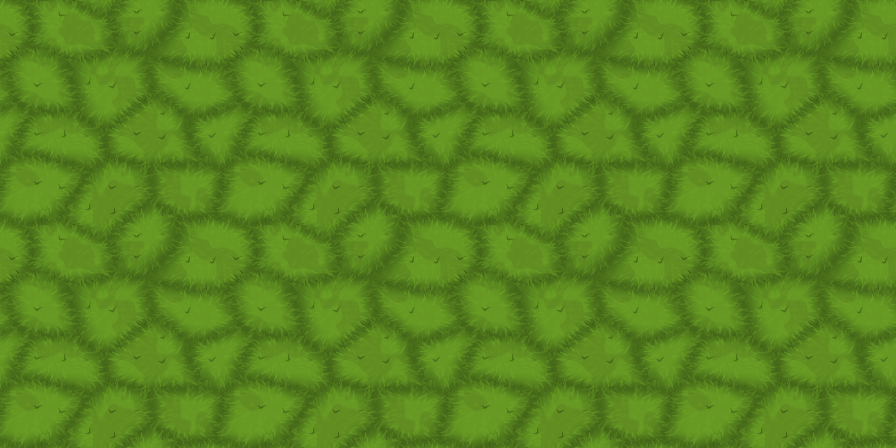
This texture is drawn by a WebGL 2 fragment shader. Its source:

```glsl
#version 300 es
precision highp float;

uniform vec2 u_resolution;
out vec4 outColor;

const vec2 REPEATS = vec2(4.0, 2.0);
const vec2 CLUMPS = vec2(3.0, 4.0);   // clumps per tile
const float BLADE_CELLS = 22.0;       // blade grid per tile
const float MARK_CELLS = 9.0;         // sprout grid per tile
const float TAU = 6.2831853;

vec3 hash3(vec2 cell, vec2 period, float seed) {
    vec3 p = fract(vec3(mod(cell, period).xyx + seed) * vec3(0.1031, 0.1030, 0.0973));
    p += dot(p, p.yxz + 33.33);
    return fract((p.xxy + p.yzz) * p.zyx);
}

float wrapNoise(vec2 p, float period, float seed) {
    vec2 i = floor(p), f = fract(p);
    f = f * f * (3.0 - 2.0 * f);
    float a = hash3(i, vec2(period), seed).x;
    float b = hash3(i + vec2(1, 0), vec2(period), seed).x;
    float c = hash3(i + vec2(0, 1), vec2(period), seed).x;
    float d = hash3(i + vec2(1, 1), vec2(period), seed).x;
    return mix(mix(a, b, f.x), mix(c, d, f.x), f.y);
}

// x: depth inside the clump, zero at its border; yz: outward direction
vec3 clumpField(vec2 tile) {
    vec2 warped = tile + 0.018 * sin(TAU * (tile.yx * vec2(3.0, 2.0) + vec2(0.1, 0.4)));
    vec2 p = warped * CLUMPS;
    float nearest = 9.0, second = 9.0;
    vec2 outward = vec2(0.0, 1.0);
    for (int j = -1; j <= 1; j++) {
        float row = floor(p.y) + float(j);
        float shift = 0.5 * mod(row, 2.0);
        for (int i = -1; i <= 1; i++) {
            vec2 cell = vec2(floor(p.x - shift) + float(i), row);
            vec3 rnd = hash3(cell, CLUMPS, 17.0);
            vec2 delta = p - cell - vec2(shift, 0.0) - 0.22 - 0.56 * rnd.xy;
            float dist = length(delta) - 0.16 * rnd.z;
            if (dist < nearest) {
                second = nearest;
                nearest = dist;
                outward = delta / CLUMPS;
            } else {
                second = min(second, dist);
            }
        }
    }
    return vec3(second - nearest, outward / max(length(outward), 1e-4));
}

float clumpTone(float depth) {
    return 0.95 * smoothstep(-0.1, 0.5, depth);
}

// Coverage of a tapered, curved blade rooted at the origin
float blade(vec2 p, vec2 dir, float len, float halfWidth, float bend, float soft) {
    float along = dot(p, dir) / len;
    float across = dot(p, vec2(-dir.y, dir.x)) - bend * along * along * len;
    float edge = abs(across) - halfWidth * (1.0 - along);
    float ends = smoothstep(-0.05, 0.1, along) * (1.0 - smoothstep(0.9, 1.0, along));
    return ends * (1.0 - smoothstep(-soft, soft, edge));
}

vec2 rotate(vec2 v, float angle) {
    float c = cos(angle), s = sin(angle);
    return vec2(c * v.x - s * v.y, s * v.x + c * v.y);
}

// Blades painted over the ground, each toned by the place it grows from
float paintBlades(vec2 tile, float ground, float soft) {
    vec2 p = tile * BLADE_CELLS;
    float tone = ground;
    for (int k = 0; k < 45; k++) {
        int n = k % 9;
        vec2 cell = floor(p) + vec2(n % 3 - 1, n / 3 - 1);
        float seed = 31.0 + 7.3 * float(k / 9);
        vec3 place = hash3(cell, vec2(BLADE_CELLS), seed);
        vec2 root = cell + place.xy;
        if (length(p - root) > 1.0) continue;
        vec3 style = hash3(cell, vec2(BLADE_CELLS), seed + 91.0);
        vec3 field = clumpField(root / BLADE_CELLS);
        vec2 dir = rotate(field.yz, 1.3 * (style.x - 0.5));
        float cover = blade(p - root, dir, mix(0.7, 0.95, place.z), 0.14, 0.6 * (style.y - 0.5), soft);
        float rootTone = clumpTone(field.x);
        rootTone += (style.z - 0.45) * 0.5 * (1.12 - rootTone);
        tone = mix(tone, rootTone, cover);
    }
    return tone;
}

// Small forked sprouts, each kept inside its own cell
float sprouts(vec2 tile, float soft) {
    vec2 p = tile * MARK_CELLS;
    vec3 rnd = hash3(floor(p), vec2(MARK_CELLS), 203.0);
    vec2 local = fract(p) - 0.36 - 0.28 * rnd.xy;
    vec2 dir = rotate(vec2(0.0, 1.0), 2.0 * (rnd.x - 0.5));
    float left = blade(local, rotate(dir, 0.7), 0.2, 0.045, 0.25, soft);
    float right = blade(local, rotate(dir, -0.6), 0.3, 0.045, -0.25, soft);
    return max(left, right) * step(0.4, rnd.z);
}

void main() {
    vec2 tile = gl_FragCoord.xy / u_resolution * REPEATS;
    float pixel = REPEATS.y / u_resolution.y;

    // Shaded ground and fringes
    float depth = clumpField(tile).x;
    float ground = clumpTone(depth) - 0.06;
    float tone = paintBlades(tile, ground, 0.45 * pixel * BLADE_CELLS);

    // Soft-edged olive patches on the crowns
    float crown = smoothstep(0.25, 0.42, depth);
    float blotch = wrapNoise(tile * 9.0, 9.0, 57.0) * 0.7 + wrapNoise(tile * 22.0, 22.0, 71.0) * 0.3;
    float patches = smoothstep(0.57, 0.62, blotch) * crown;
    tone -= 0.17 * patches;

    vec3 color = mix(vec3(0.265, 0.4, 0.095), vec3(0.415, 0.62, 0.142), clamp(tone, 0.0, 1.0));
    color += vec3(0.008, -0.008, 0.0) * patches;
    color *= 1.0 - 0.27 * crown * sprouts(tile, 0.5 * pixel * MARK_CELLS);
    outColor = vec4(color, 1.0);
}
```
